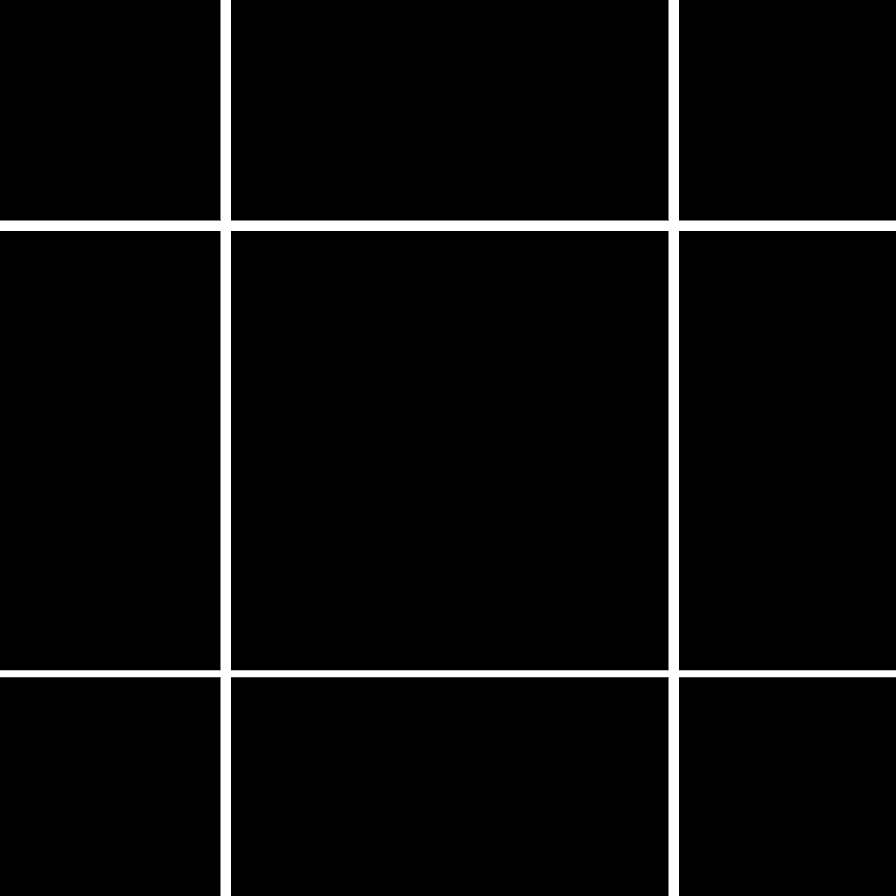
Write a Shadertoy shader that draws this pattern.

```glsl
// White grid lines crossing on a black field, the lowest line thinner.

// Coverage of a straight band, smoothed over one pixel
float band(float position, float center, float halfWidth, float pixel) {
    return clamp(0.5 + (halfWidth - abs(position - center)) / pixel, 0.0, 1.0);
}

void mainImage(out vec4 fragColor, in vec2 fragCoord) {
    vec2 uv = fragCoord / iResolution.xy;
    vec2 pixel = 1.0 / iResolution.xy;
    float lines = 0.0;

    // Two columns and two rows, half a canvas apart
    for (int i = 0; i < 2; i++) {
        float offset = 0.5 * float(i);
        float rowHalfWidth = i == 0 ? 2.0 / 512.0 : 3.0 / 512.0;
        lines = max(lines, band(uv.x, 129.0 / 512.0 + offset, 3.0 / 512.0, pixel.x));
        lines = max(lines, band(uv.y, 127.0 / 512.0 + offset, rowHalfWidth, pixel.y));
    }

    fragColor = vec4(vec3(lines), 1.0);
}
```
